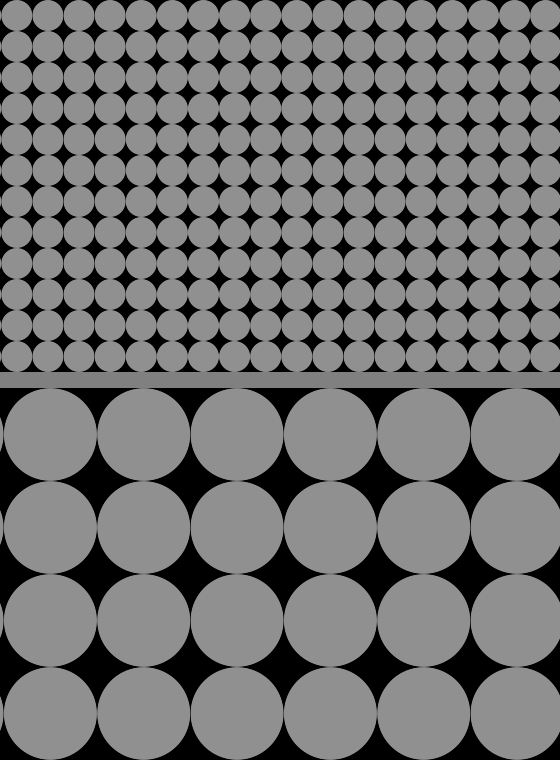
Top: the whole. Bottom: its middle third, enlarged.
Write a WebGL 1 fragment shader that draws this pattern.

```glsl
precision highp float;
// Grid of flat grey discs that just touch, on a black ground.

uniform vec2 u_resolution;

const vec2 REPEATS = vec2(18.0, 12.0);      // discs across and down
const vec2 SHIFT = vec2(0.04, 0.0);         // grid offset, in cells
const float RADIUS = 0.498;                 // disc radius, in cells
const float EDGE_PIXELS = 1.1;              // width of the smoothed rim
const vec3 DISC_COLOR = vec3(0.563);
const vec3 GROUND_COLOR = vec3(0.0);

// Signed distance to the disc centred in the repeating cell
float discDistance(vec2 grid) {
  vec2 fromCentre = fract(grid) - 0.5;
  return length(fromCentre) - RADIUS;
}

void main() {
  // Whole numbers of cells span the canvas, so opposite edges join
  vec2 grid = gl_FragCoord.xy / u_resolution * REPEATS - SHIFT;

  // Rim width follows the size of one pixel in cell units
  vec2 pixel = REPEATS / u_resolution;
  float halfEdge = 0.5 * EDGE_PIXELS * max(pixel.x, pixel.y);
  float coverage = 1.0 - smoothstep(-halfEdge, halfEdge, discDistance(grid));

  gl_FragColor = vec4(mix(GROUND_COLOR, DISC_COLOR, coverage), 1.0);
}
```
